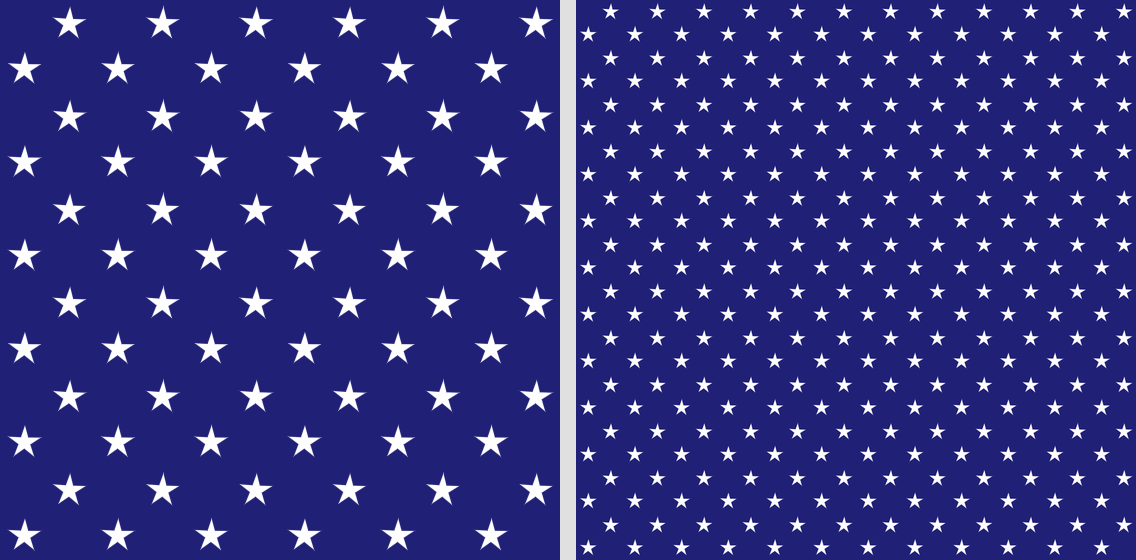
Left, the tile; right, the same tile 2 across and 2 down.
Write a WebGL 2 fragment shader that draws this pattern.

```glsl
#version 300 es
precision highp float;
// White five-pointed stars on navy, six by six square tiles with two stars each.
// Each star is a signed distance: the angle is folded into half an arm,
// then measured against the straight edge from tip to notch.

uniform vec2 u_resolution;
out vec4 fragColor;

const float HALF_ARM = 0.62831853; // a tenth of a full turn

// Signed distance to a star's edges; tilt is clockwise, in radians.
float starDistance(vec2 p, float radius, float tilt) {
    float angle = atan(p.x, p.y) - tilt;
    angle = abs(mod(angle + HALF_ARM, 2.0 * HALF_ARM) - HALF_ARM);
    vec2 folded = length(p) * vec2(sin(angle), cos(angle));

    vec2 tip = vec2(0.0, radius);
    vec2 notch = 0.365 * radius * vec2(sin(HALF_ARM), cos(HALF_ARM));
    vec2 edge = notch - tip;
    return dot(folded - tip, normalize(vec2(-edge.y, edge.x)));
}

void main() {
    // Whole tiles across and down, so opposite sides meet
    vec2 tile = fract(gl_FragCoord.xy / u_resolution * 6.0);
    float pixel = 6.0 / min(u_resolution.x, u_resolution.y);

    // Upper right and lower left star, each leaning slightly
    float upper = starDistance(tile - vec2(0.742, 0.745), 0.183, 0.052);
    float lower = starDistance(tile - vec2(0.262, 0.260), 0.183, 0.030);
    float coverage = 1.0 - smoothstep(-0.75 * pixel, 0.75 * pixel, min(upper, lower));

    vec3 navy = vec3(0.127, 0.127, 0.468);
    vec3 white = vec3(0.995);
    fragColor = vec4(mix(navy, white, coverage), 1.0);
}
```
